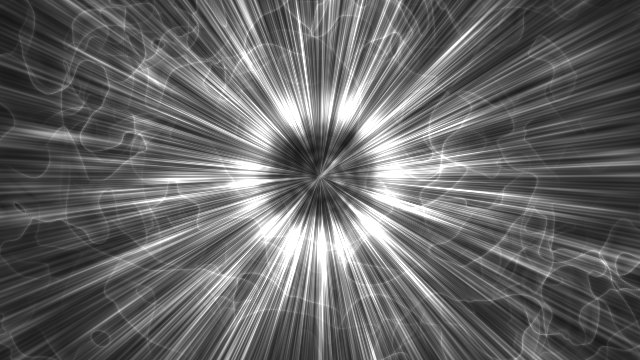
A WebGL 2 fragment shader for this background:

```glsl
#version 300 es
precision highp float;
// Monochrome burst of fine rays around a dark core, veiled by curling smoke.
// Rays are gradient noise sampled on the direction circle, grouped into lobes;
// smoke strands are thin zero contours of warped gradient noise.
uniform vec2 u_resolution;
out vec4 outColor;

// Centre (degrees) and half width of each bright bundle of rays.
const vec2 BUNDLES[16] = vec2[](
    vec2(3, 7), vec2(24, 6), vec2(43, 5), vec2(68, 7),
    vec2(84, 3), vec2(117, 8), vec2(143, 6), vec2(172, 4),
    vec2(185, 6), vec2(203, 4), vec2(225, 7), vec2(248, 7),
    vec2(270, 4), vec2(287, 6), vec2(316, 7), vec2(345, 7));

// Places where the smoke curls thicken.
const vec2 KNOTS[13] = vec2[](
    vec2(-.51, .14), vec2(-.22, .34), vec2(-.69, .2), vec2(.535, -.205),
    vec2(.85, -.24), vec2(0, .45), vec2(.2, .385), vec2(.59, -.425),
    vec2(.2, -.425), vec2(-.45, -.1), vec2(.315, .06), vec2(-.26, -.31),
    vec2(-.47, .29));

vec2 gradientAt(ivec2 cell) {
    uint h = uint(cell.x) * 1597334677u ^ uint(cell.y) * 3812015801u;
    h = (h ^ (h >> 15)) * 2246822519u;
    h ^= h >> 13;
    float a = float(h & 65535u) * 6.28318 / 65536.0;
    return vec2(cos(a), sin(a));
}

float gradientNoise(vec2 p) {
    ivec2 i = ivec2(floor(p));
    vec2 f = fract(p);
    vec2 u = f * f * f * (f * (f * 6.0 - 15.0) + 10.0);
    float a = dot(gradientAt(i), f);
    float b = dot(gradientAt(i + ivec2(1, 0)), f - vec2(1, 0));
    float c = dot(gradientAt(i + ivec2(0, 1)), f - vec2(0, 1));
    float d = dot(gradientAt(i + ivec2(1, 1)), f - vec2(1, 1));
    return 1.4 * mix(mix(a, b, u.x), mix(c, d, u.x), u.y);
}

float glow(vec2 p, float radius) {
    return exp(-dot(p, p) / (radius * radius));
}

// Wide bundles of light by direction.
float bundles(vec2 dir) {
    float angle = degrees(atan(dir.y, dir.x));
    float sum = 0.0;
    for (int i = 0; i < 16; i++) {
        float d = mod(angle - BUNDLES[i].x + 180.0, 360.0) - 180.0;
        sum += exp(-pow(d / BUNDLES[i].y, 2.0));
    }
    return min(sum, 1.2);
}

// Fine threads, each octave fading out where it is thinner than a pixel.
float threads(vec2 dir, float r) {
    float sum = 0.0;
    float frequency = 10.0;
    for (int i = 0; i < 4; i++) {
        float cellPixels = r / frequency * u_resolution.y;
        float n = gradientNoise(dir * (frequency + r * 3.0) + 31.7 * float(i));
        sum += n * smoothstep(0.4, 1.6, cellPixels);
        frequency *= 2.2;
    }
    return exp(0.72 * sum);
}

float smoke(vec2 p) {
    float knots = 0.0;
    for (int i = 0; i < 13; i++) knots += glow(p - KNOTS[i], 0.07);
    float sum = 0.0;
    for (int i = 0; i < 7; i++) {
        float layer = float(i);
        vec2 q = p * (2.0 + 0.5 * layer) + layer * vec2(17.3, 9.1);
        q += 0.6 * vec2(gradientNoise(q * 1.3 + 4.2), gradientNoise(q * 1.3 + 51.8));
        q += 0.12 * vec2(gradientNoise(q * 2.9 + 8.6), gradientNoise(q * 2.9 + 73.4));
        float n = gradientNoise(q);
        float slope = length(vec2(dFdx(n), dFdy(n))) * u_resolution.y;
        float d = abs(n) / max(slope, 1.2);
        float strand = exp(-d / 0.0025);
        float veil = smoothstep(-0.01, 0.01, n) * exp(-d / 0.03);
        float patches = smoothstep(-0.1, 0.5, gradientNoise(p * 2.3 + layer * 7.7));
        sum += (0.14 * strand + 0.07 * veil) * (patches + 0.8 * knots);
    }
    return sum;
}

void main() {
    vec2 p = (gl_FragCoord.xy - 0.5 * u_resolution) / u_resolution.y;
    vec2 ray = p - vec2(0.0, 0.01);
    float r = max(length(ray), 0.0005);
    vec2 dir = ray / r;

    // Radial falloff shaped by bundles and threads
    float bundle = bundles(dir);
    float falloff = 0.14 + 0.68 * exp(-max(r - 0.17, 0.0) / 0.25);
    float light = 0.05 + falloff * (0.62 + 0.34 * bundle) * threads(dir, r);
    light += 0.42 * exp(-pow((r - 0.2) / 0.045, 2.0)) * (0.3 + 0.8 * bundle);

    // Dark core with a ragged rim, uneven shadows and a thin slanting streak
    float ragged = 0.03 * gradientNoise(dir * 3.0) + 0.02 * gradientNoise(ray * 28.0);
    float rim = length(ray * vec2(0.95, 1.05)) + ragged;
    light *= mix(0.45, 1.0, smoothstep(0.10, 0.18, rim));
    float shadow = glow(ray - vec2(-0.05, 0.06), 0.06)
        + glow(ray - vec2(0.075, 0.1), 0.045) + glow(ray - vec2(0.0, -0.075), 0.04);
    light *= 1.0 - 0.55 * min(shadow, 1.0);
    light *= 1.0 + 0.7 * gradientNoise(ray * 35.0) * smoothstep(0.16, 0.05, r);
    vec2 s = mat2(0.75, -0.66, 0.66, 0.75) * (ray - vec2(0.025, 0.02));
    light += 0.4 * exp(-pow(s.y / 0.005, 2.0) - pow(s.x / 0.05, 2.0));

    // Smoke over the rays, then a mild darkening of the corners
    light += smoke(p) * mix(0.6, 1.0, smoothstep(0.08, 0.25, r));
    light *= 1.0 - 0.2 * smoothstep(0.65, 1.05, r);
    outColor = vec4(vec3(clamp(light + 0.02, 0.0, 1.0)), 1.0);
}
```
